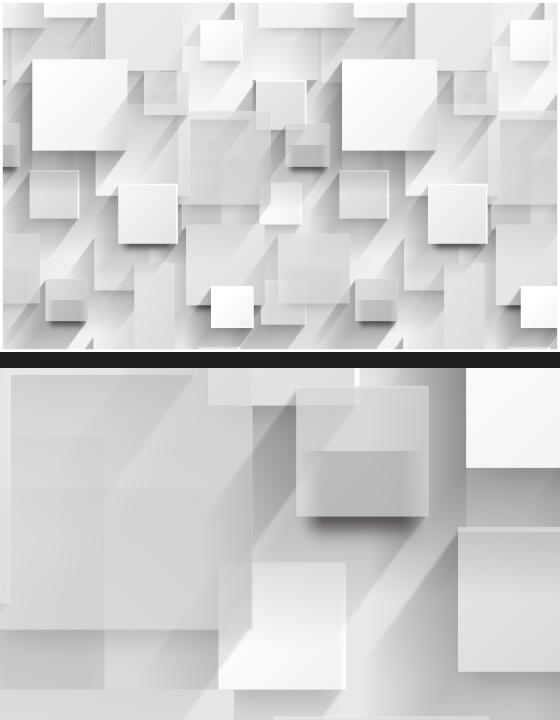
Top: the whole. Bottom: its middle third, enlarged.
This background is drawn by a Shadertoy shader. Its source:

```glsl
// Overlapping pale square panels floating above a light grey wall, tiled sideways.
// Panels are scattered by a low-discrepancy sequence and painted back to front,
// each with a slanted cast shadow, a contact shadow, a graded face and maybe a rim.

const int PANEL_COUNT = 27;
const float TILE_WIDTH = 0.88;                // in canvas heights
const float BORDER = 0.008;
const vec2 TO_LIGHT = vec2(0.59, 0.81);
const vec3 CONTACT_TINT = vec3(0.24, 0.22, 0.21);

float hash(float n, float salt) {
    return fract(sin(n * 127.1 + salt * 311.7) * 43758.55);
}

// Signed distance to a box of half extent h
float boxDistance(vec2 p, vec2 h) {
    vec2 d = abs(p) - h;
    return length(max(d, 0.0)) + min(max(d.x, d.y), 0.0);
}

float coverage(float distance, float pixel) {
    return clamp(0.5 - distance / pixel, 0.0, 1.0);
}

// Sweep the box away from the light by tracing back toward it
float castShadow(vec2 p, vec2 h, float reach) {
    vec2 nearSide = (-h - p) / TO_LIGHT;
    vec2 farSide = (h - p) / TO_LIGHT;
    float enter = max(nearSide.x, nearSide.y);
    float leave = min(farSide.x, farSide.y);
    float fade = clamp(1.0 - max(enter, 0.0) / reach, 0.0, 1.0);
    return smoothstep(0.0, 0.012, leave - enter) * smoothstep(0.0, 0.004, leave) * fade;
}

// Dark, narrow glow just below the lower edge
float contactShadow(vec2 p, vec2 h, float depth) {
    float below = max(-h.y - p.y, 0.0) / depth;
    float across = 1.0 - smoothstep(0.55, 1.0, abs(p.x) / h.x);
    return exp(-below * below) * across * step(p.y, 0.0);
}

vec2 panelCentre(float id) {
    vec2 spread = fract(id * vec2(0.7549, 0.5698) + vec2(0.13, 0.31));
    vec2 jitter = vec2(hash(id, 1.0), hash(id, 2.0)) - 0.5;
    return spread * vec2(TILE_WIDTH, 1.08) - vec2(0.0, 0.04) + 0.07 * jitter;
}

vec2 panelHalfSize(float id) {
    float r = hash(id, 3.0);
    float side = mix(0.12, 0.32, r * r);
    vec2 square = vec2(side, side * mix(0.96, 1.03, hash(id, 4.0)));
    bool tall = hash(id, 5.0) < 0.12;
    return 0.5 * (tall ? vec2(0.115, 0.255) : square);
}

// Diagonal gradient, brighter toward the upper left
float faceTone(vec2 p, vec2 h, float id) {
    float slope = dot(p / h, vec2(-0.5, 0.5));
    float tone = mix(0.875, 0.99, hash(id, 6.0));
    return min(tone + mix(0.012, 0.045, hash(id, 7.0)) * slope, 1.0);
}

vec3 paintPanel(vec3 under, vec2 p, float id, float pixel) {
    vec2 h = panelHalfSize(id);
    vec3 color = under;

    // Shadows on whatever lies behind
    float strength = mix(0.09, 0.32, hash(id, 8.0));
    float reach = mix(0.12, 0.26, hash(id, 9.0));
    color *= 1.0 - strength * castShadow(p, h, reach);
    float contact = hash(id, 10.0) < 0.3 ? 0.75 : 0.12;
    color = mix(color, CONTACT_TINT, contact * contactShadow(p, h, 0.016));

    // Face, leaving a white rim along two sides of some panels
    float rimSide = hash(id, 11.0) < 0.5 ? 1.0 : -1.0;
    float rimWidth = hash(id, 12.0) < 0.4 ? 0.005 : 0.0;
    vec2 rimShift = rimWidth * vec2(-1.0, rimSide);
    float inner = coverage(boxDistance(p - rimShift, h), pixel);
    float rim = rimWidth > 0.0 ? 1.0 - inner : 0.0;
    vec3 face = vec3(mix(faceTone(p, h, id), 0.985, rim));

    float opacity = hash(id, 13.0) < 0.2 ? 0.72 : 1.0;
    return mix(color, face, opacity * coverage(boxDistance(p, h), pixel));
}

void mainImage(out vec4 fragColor, in vec2 fragCoord) {
    float pixel = 1.0 / iResolution.y;
    vec2 p = fragCoord * pixel;
    vec2 canvas = iResolution.xy * pixel;

    // Softly graded wall
    float wave = sin(6.2832 * (p.x / TILE_WIDTH - 0.6 * p.y));
    vec3 color = vec3(0.93 + 0.02 * wave);

    // Panels, wrapped to repeat across the tile
    for (int i = 0; i < PANEL_COUNT; i++) {
        float id = float(i) + 1.0;
        vec2 q = p - panelCentre(id);
        q.x = mod(q.x + 0.5 * TILE_WIDTH, TILE_WIDTH) - 0.5 * TILE_WIDTH;
        color = paintPanel(color, q, id, pixel);
    }

    // White border
    float inside = coverage(boxDistance(p - 0.5 * canvas, 0.5 * canvas - BORDER), pixel);
    fragColor = vec4(mix(vec3(1.0), color, inside), 1.0);
}
```
